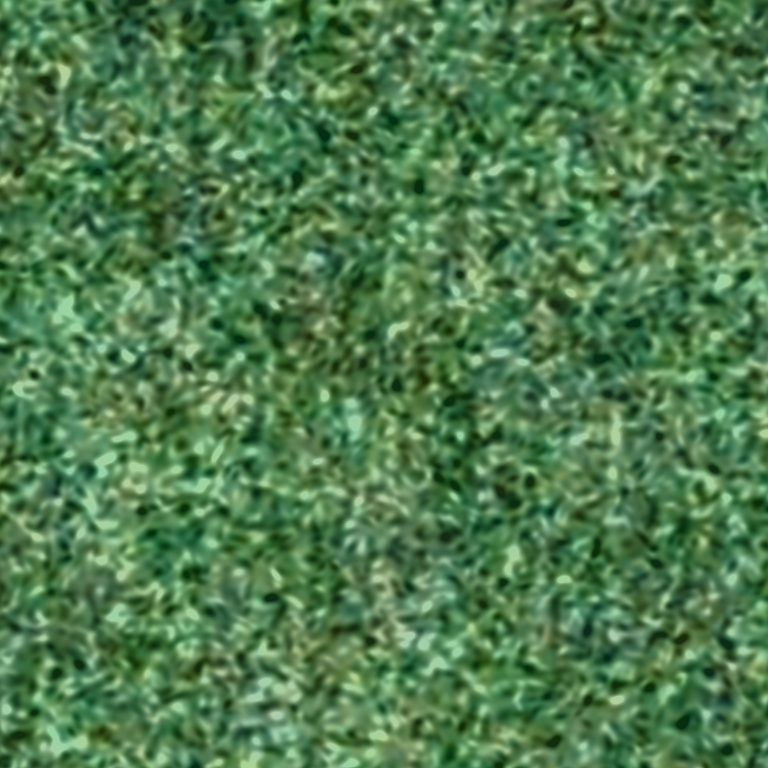
Give the GLSL for this texture, as a Shadertoy shader.

```glsl
// Short green carpet pile: small, tilted light and dark tufts packed densely.
// Oriented soft blobs are summed per cell, joined by broad wear and faint
// vertical rows, then the height is mapped through a six-step green ramp.

#define GRAIN_CELLS 90.0
#define TUFT_SIZE vec2(0.68, 0.40)
#define TUFT_CONTRAST 1.52
#define WEAR_AMOUNT 1.1
#define ROW_AMOUNT 0.9
#define TINT_AMOUNT 0.11
#define DEEP vec3(0.08, 0.23, 0.09)
#define DARK vec3(0.16, 0.33, 0.16)
#define SHADE vec3(0.23, 0.42, 0.24)
#define MIDDLE vec3(0.32, 0.50, 0.32)
#define LIGHT vec3(0.42, 0.60, 0.41)
#define BRIGHT vec3(0.56, 0.74, 0.55)

vec4 hash42(vec2 p) {
    vec4 q = fract(p.xyxy * vec4(0.1031, 0.1030, 0.0973, 0.1099));
    q += dot(q, q.wzxy + 33.33);
    return fract((q.xxyz + q.yzzw) * q.zywx);
}

// Smooth value noise, centred on zero
float noise(vec2 p) {
    vec2 cell = floor(p), f = fract(p);
    f = f * f * (3.0 - 2.0 * f);
    float low = mix(hash42(cell).x, hash42(cell + vec2(1, 0)).x, f.x);
    float high = mix(hash42(cell + vec2(0, 1)).x, hash42(cell + vec2(1, 1)).x, f.x);
    return mix(low, high, f.y) - 0.5;
}

// Sum of signed, elongated tufts, each with a weak opposite halo
float tufts(vec2 p) {
    vec2 home = floor(p);
    float sum = 0.0;
    for (int y = -2; y <= 2; y++)
    for (int x = -2; x <= 2; x++) {
        vec2 cell = home + vec2(x, y);
        vec4 rnd = hash42(cell + 171.0);
        vec2 d = p - cell - rnd.xy;
        float angle = 0.15 + (rnd.z - 0.5) * 2.5;
        float c = cos(angle), s = sin(angle);
        vec2 size = TUFT_SIZE * mix(0.8, 1.2, fract(rnd.z * 13.7));
        vec2 local = vec2(c * d.x + s * d.y, c * d.y - s * d.x) / size;
        float q = 0.5 * dot(local, local);
        float blob = exp(-q) - 0.25 * exp(-0.4 * q);
        float window = 1.0 - smoothstep(1.4, 2.0, length(d));
        sum += (rnd.w * 2.0 - 1.0) * 1.73 * blob * window;
    }
    return sum;
}

// Tone in standard deviations to pile colour
vec3 pileColour(float tone) {
    vec3 c = mix(DEEP, DARK, clamp((tone + 2.05) / 0.85, -0.5, 1.0));
    c = mix(c, SHADE, clamp((tone + 1.20) / 0.70, 0.0, 1.0));
    c = mix(c, MIDDLE, clamp((tone + 0.50) / 0.65, 0.0, 1.0));
    c = mix(c, LIGHT, clamp((tone - 0.15) / 0.67, 0.0, 1.0));
    return mix(c, BRIGHT, clamp((tone - 0.82) / 0.83, 0.0, 1.6));
}

void mainImage(out vec4 fragColor, in vec2 fragCoord) {
    vec2 uv = fragCoord / iResolution.y;

    // Slight bending keeps the cells from lining up
    vec2 bend = vec2(noise(uv * 19.0), noise(uv * 19.0 + 57.0)) * 0.008;
    float tone = tufts((uv + bend) * GRAIN_CELLS) * TUFT_CONTRAST;

    // Broad wear and faint vertical rows
    float wear = 0.6 * noise(uv * 5.0 + 9.0) + 0.7 * noise(uv * 14.0 + 31.0);
    float rows = noise(vec2(uv.x * 75.0, uv.y * 5.0) + 83.0);
    tone += wear * WEAR_AMOUNT + rows * ROW_AMOUNT;

    // Patches drift between warm straw, cool teal and pure green
    float warmth = noise(uv * 24.0 + 120.0) + 0.7 * noise(uv * 60.0 + 140.0);
    float purity = noise(uv * 17.0 + 210.0) + 0.6 * noise(uv * 45.0 + 230.0);
    vec3 tint = warmth * vec3(0.7, 0.0, -0.6) + purity * vec3(-0.5, 0.2, -0.4);

    vec3 colour = pileColour(tone) + tint * TINT_AMOUNT;
    fragColor = vec4(clamp(colour, 0.0, 1.0), 1.0);
}
```
